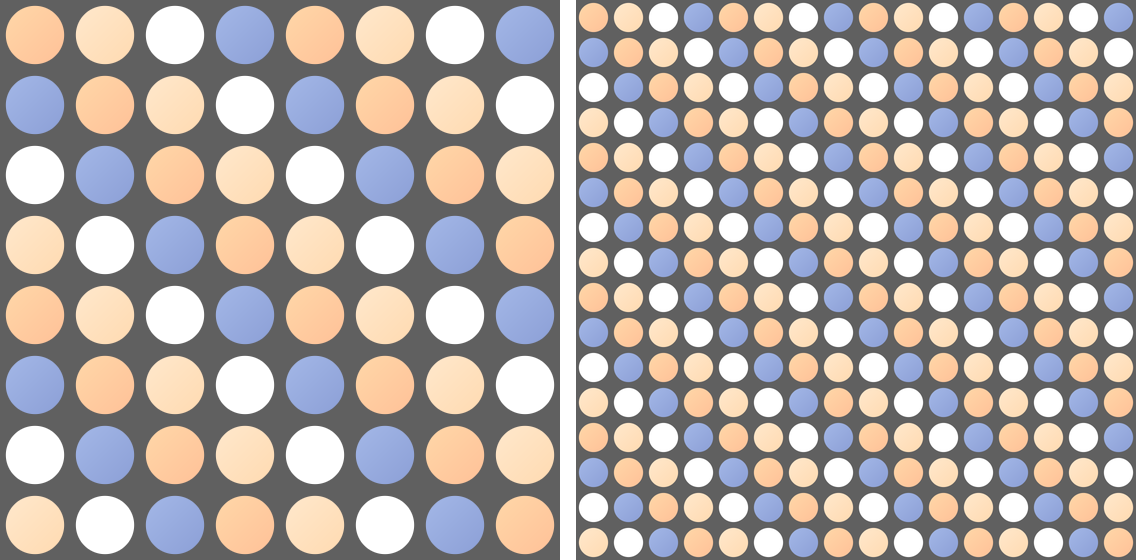
Left: one tile. Right: repeated 2 by 2.
Reproduce this pattern procedurally as a Shadertoy shader.

```glsl
// Seamless 8 by 8 grid of softly shaded dots whose four colours run along diagonals.

const float REPEATS = 8.0;
const float RADIUS = 5.0 / 12.0; // in cell units
const vec3 GROUND = vec3(0.376);

// Signed distance to a circle centred on the origin
float circleDistance(vec2 p, float radius) {
    return length(p) - radius;
}

// Coverage of a shape, smoothed over about one pixel
float coverage(float dist, float pixel) {
    return clamp(0.5 - dist / pixel, 0.0, 1.0);
}

// 0 at the upper left to 1 at the lower right of the dot's bounding box
float diagonalRamp(vec2 p, float radius) {
    return clamp(0.5 + (p.x - p.y) / (4.0 * radius), 0.0, 1.0);
}

// Dot colour for a palette index from 0 to 3
vec3 dotColour(float index, float ramp) {
    vec3 orange = mix(vec3(1.0, 0.843, 0.659), vec3(1.0, 0.757, 0.596), ramp);
    vec3 cream = mix(vec3(1.0, 0.910, 0.800), vec3(1.0, 0.855, 0.694), ramp);
    vec3 white = vec3(1.0);
    vec3 blue = mix(vec3(0.639, 0.718, 0.906), vec3(0.549, 0.624, 0.839), ramp);
    vec3 warm = index < 0.5 ? orange : cream;
    vec3 cool = index < 2.5 ? white : blue;
    return index < 1.5 ? warm : cool;
}

void mainImage(out vec4 fragColor, in vec2 fragCoord) {
    // Cell coordinates
    vec2 grid = fragCoord / iResolution.xy * REPEATS;
    vec2 cell = floor(grid);
    vec2 local = fract(grid) - 0.5;
    float pixel = REPEATS / min(iResolution.x, iResolution.y);

    // Colour order shifts by one dot on every row
    float index = mod(cell.x + cell.y + 1.0, 4.0);
    vec3 fill = dotColour(index, diagonalRamp(local, RADIUS));

    float mask = coverage(circleDistance(local, RADIUS), pixel);
    fragColor = vec4(mix(GROUND, fill, mask), 1.0);
}
```
